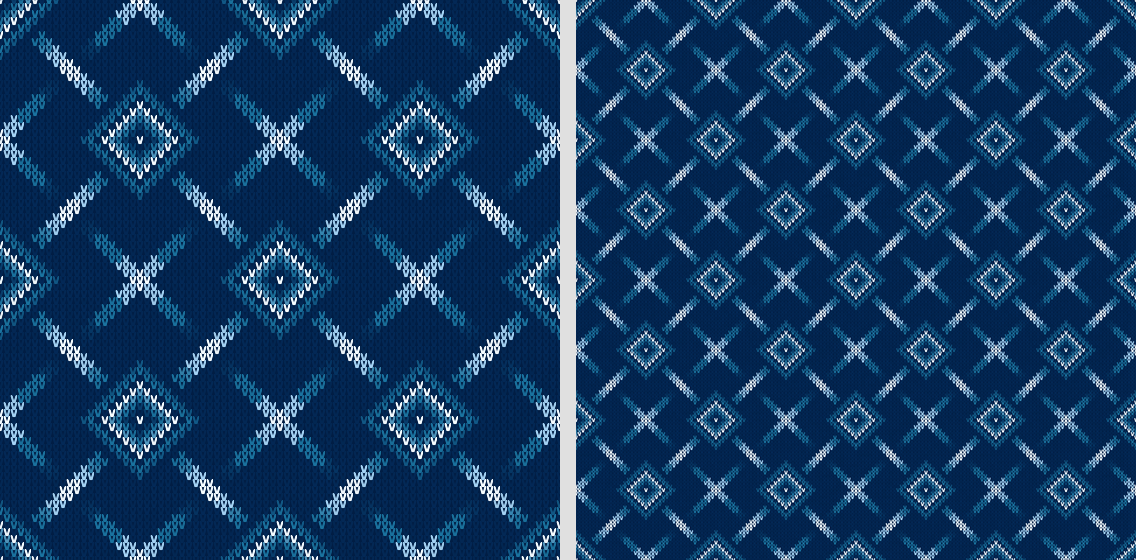
Left, the tile; right, the same tile 2 across and 2 down.
Give the GLSL for this pattern, as a three.js fragment shader.

```glsl
// Knitted fabric: half-drop diamonds joined by a fading diagonal lattice.
varying vec2 vUv;

const float REPEATS = 2.0;        // motifs across and down
const float PERIOD = 40.0;        // stitches per motif, even
const float HALF = PERIOD * 0.5;
const float STRIP_START = 11.0;   // first ring crossed by a bright strip
const vec2 LEG_BOTTOM = vec2(0.09, -0.44);
const vec2 LEG_TOP = vec2(0.34, 0.42);
const float LEG_RADIUS = 0.15;
const float SOFTNESS = 0.08;      // edge blur in stitches
const float YARN_VARIATION = 0.06;

const vec3 GAP = vec3(0.004, 0.115, 0.265);
const vec3 NAVY = vec3(0.01, 0.155, 0.33);
const vec3 DEEP = vec3(0.03, 0.24, 0.42);
const vec3 TEAL = vec3(0.10, 0.44, 0.61);
const vec3 PALE = vec3(0.63, 0.81, 0.94);
const vec3 WHITE = vec3(0.95, 0.98, 1.0);

float hash(vec2 p) {
  vec3 q = fract(vec3(p.xyx) * 0.1031);
  q += dot(q, q.yzx + 33.33);
  return fract((q.x + q.y) * q.z);
}

float segmentDistance(vec2 p, vec2 a, vec2 b) {
  vec2 ab = b - a;
  float t = clamp(dot(p - a, ab) / dot(ab, ab), 0.0, 1.0);
  return length(p - a - ab * t);
}

// Nested rings of one diamond, counted in stitches from its centre.
vec3 diamondColor(float ring) {
  if (ring < 0.5) return WHITE;
  if (ring < 1.5) return NAVY;
  if (ring < 2.5) return DEEP;
  if (ring < 3.5) return TEAL;
  if (ring < 4.5) return mix(TEAL, PALE, 0.4);
  if (ring < 5.5) return WHITE;
  if (ring < 6.5) return NAVY;
  if (ring < 7.5) return TEAL;
  return mix(DEEP, TEAL, 0.5);
}

// Strip between diamonds, brightest halfway.
vec3 stripColor(float fromMiddle) {
  if (fromMiddle < 2.5) return WHITE;
  if (fromMiddle < 5.5) return PALE;
  return mix(TEAL, PALE, 0.2 * step(fromMiddle, 7.5));
}

// Arm of the small cross, fading into the ground.
vec3 armColor(float fromCross) {
  if (fromCross < 1.5) return WHITE;
  if (fromCross < 5.5) return PALE;
  if (fromCross < 12.5) return TEAL;
  return mix(DEEP, NAVY, smoothstep(12.0, 18.0, fromCross));
}

vec3 yarnColor(vec2 stitch) {
  // Fold every stitch into the quadrant of its nearest diamond.
  vec2 a = abs(mod(stitch + HALF, PERIOD) - HALF);
  if (a.x + a.y > HALF) a = HALF - a;
  float ring = a.x + a.y;
  float offDiagonal = abs(a.x - a.y);

  if (ring < 8.5) return diamondColor(ring);
  if (offDiagonal < 1.5 && ring > STRIP_START - 0.5) return stripColor(HALF - ring);
  if (ring > HALF - 1.5) return armColor(HALF - offDiagonal);
  return NAVY;
}

void main() {
  float stitches = REPEATS * PERIOD;
  vec2 p = vUv * stitches;
  vec2 nearest = floor(p + 0.5);
  vec3 color = GAP;

  // V-shaped stitches reach into the rows above and below.
  for (int row = -1; row <= 1; row++) {
    vec2 stitch = nearest + vec2(0.0, float(row));
    vec2 local = p - stitch;
    local.x = abs(local.x);
    float d = segmentDistance(local, LEG_BOTTOM, LEG_TOP) - LEG_RADIUS;
    float cover = 1.0 - smoothstep(-SOFTNESS, SOFTNESS, d);
    float tone = 1.0 + YARN_VARIATION * (hash(mod(stitch, stitches)) - 0.5);
    color = mix(color, yarnColor(stitch) * tone, cover);
  }

  gl_FragColor = vec4(color, 1.0);
}
```
